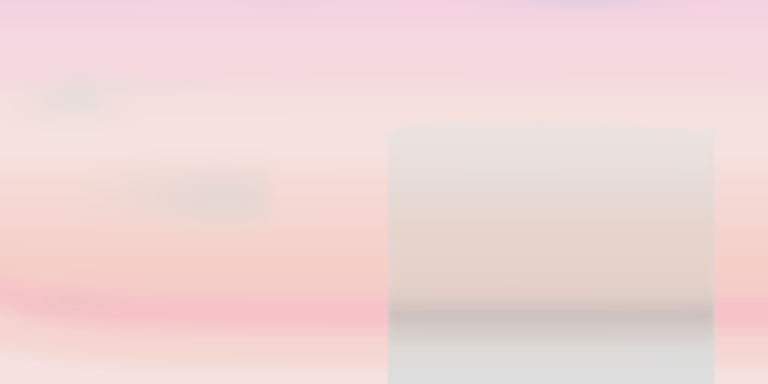
Give the GLSL for this background, as a Shadertoy shader.

```glsl
float hash(float n) {
    return fract(sin(n * 127.1) * 43758.5);
}

// Smooth one-dimensional value noise
float noise(float x) {
    float cell = floor(x);
    float f = fract(x);
    return mix(hash(cell), hash(cell + 1.0), f * f * (3.0 - 2.0 * f));
}

// Move linearly to the next colour between two depths
vec3 fade(vec3 color, vec3 next, float start, float end, float depth) {
    return mix(color, next, clamp((depth - start) / (end - start), 0.0, 1.0));
}

// Soft elliptical glow
float glow(vec2 p, vec2 center, vec2 radius) {
    vec2 d = (p - center) / radius;
    return exp(-dot(d, d));
}

vec3 skyColor(float depth) {
    vec3 c = vec3(0.955, 0.818, 0.875);
    c = fade(c, vec3(0.962, 0.845, 0.885), 0.00, 0.09, depth);
    c = fade(c, vec3(0.962, 0.850, 0.872), 0.09, 0.20, depth);
    c = fade(c, vec3(0.960, 0.876, 0.866), 0.20, 0.26, depth);
    c = fade(c, vec3(0.960, 0.888, 0.878), 0.26, 0.36, depth);
    c = fade(c, vec3(0.962, 0.860, 0.842), 0.38, 0.47, depth);
    c = fade(c, vec3(0.962, 0.835, 0.812), 0.47, 0.58, depth);
    c = fade(c, vec3(0.962, 0.812, 0.785), 0.58, 0.70, depth);
    c = fade(c, vec3(0.962, 0.800, 0.782), 0.70, 0.755, depth);
    c = fade(c, vec3(0.965, 0.765, 0.785), 0.755, 0.80, depth);
    c = fade(c, vec3(0.962, 0.825, 0.812), 0.835, 0.88, depth);
    c = fade(c, vec3(0.962, 0.848, 0.825), 0.88, 0.94, depth);
    return fade(c, vec3(0.955, 0.882, 0.880), 0.94, 0.98, depth);
}

vec3 panelColor(float depth) {
    vec3 c = vec3(0.922, 0.888, 0.878);
    c = fade(c, vec3(0.910, 0.868, 0.857), 0.36, 0.45, depth);
    c = fade(c, vec3(0.900, 0.848, 0.830), 0.45, 0.53, depth);
    c = fade(c, vec3(0.904, 0.832, 0.802), 0.53, 0.60, depth);
    c = fade(c, vec3(0.902, 0.820, 0.792), 0.60, 0.73, depth);
    c = fade(c, vec3(0.865, 0.795, 0.770), 0.73, 0.78, depth);
    c = fade(c, vec3(0.805, 0.755, 0.745), 0.78, 0.815, depth);
    c = fade(c, vec3(0.835, 0.800, 0.790), 0.825, 0.86, depth);
    c = fade(c, vec3(0.865, 0.855, 0.845), 0.86, 0.91, depth);
    return fade(c, vec3(0.870, 0.870, 0.875), 0.91, 0.98, depth);
}

// Coverage of the panel, with an uneven top and soft shoulders
float panelMask(vec2 p, float left, float right, float top) {
    float shoulder = 0.035 * exp(-max(p.x - left, 0.0) / 0.018);
    float slope = 0.018 * smoothstep(0.78, 0.88, p.x);
    float ripple = 0.007 * (noise(p.x * 60.0) - 0.5);
    float edge = top + shoulder + slope + ripple;
    float sides = smoothstep(left - 0.001, left + 0.001, p.x)
                * (1.0 - smoothstep(right - 0.002, right + 0.002, p.x));
    return sides * smoothstep(edge - 0.006, edge + 0.012, p.y);
}

void mainImage(out vec4 fragColor, in vec2 fragCoord) {
    vec2 uv = fragCoord / iResolution.xy;
    vec2 p = vec2(uv.x, 1.0 - uv.y);

    // Layered sky, with the lower bands rising toward the left
    float lift = 0.045 * exp(-p.x / 0.10) * smoothstep(0.60, 0.75, p.y);
    float streak = noise(p.y * 75.0 + 2.0 * noise(p.x * 3.0)) - 0.5;
    float depth = p.y + lift + 0.010 * streak;
    vec3 color = skyColor(depth);

    // Lavender light at the upper edge
    vec3 lavender = vec3(0.86, 0.80, 0.88);
    color = mix(color, lavender, 0.75 * glow(p, vec2(0.76, -0.01), vec2(0.09, 0.03)));
    color = mix(color, lavender, 0.25 * glow(p, vec2(0.37, -0.01), vec2(0.04, 0.025)));

    // Hazy grey clouds on the left
    vec3 haze = vec3(0.89, 0.865, 0.855);
    color = mix(color, haze, 0.65 * glow(p, vec2(0.095, 0.26), vec2(0.055, 0.055)));
    color = mix(color, haze, 0.30 * glow(p, vec2(0.18, 0.225), vec2(0.09, 0.025)));
    float cloudEnd = 1.0 - smoothstep(0.335, 0.37, p.x);
    vec3 cloud = vec3(0.89, 0.842, 0.825);
    color = mix(color, cloud, 0.85 * cloudEnd * glow(p, vec2(0.29, 0.515), vec2(0.12, 0.07)));

    // Warm shadow and pale light inside the pink band
    color = mix(color, vec3(0.91, 0.77, 0.76), 0.45 * glow(p, vec2(0.10, 0.785), vec2(0.06, 0.03)));
    color = mix(color, vec3(0.96, 0.83, 0.81), 0.60 * glow(p, vec2(0.0, 0.83), vec2(0.025, 0.04)));

    // Grey panel with cool side rims
    float left = 0.505;
    float right = 0.930;
    vec3 panel = panelColor(p.y + 0.008 * streak);
    float rim = exp(-min(abs(p.x - left), abs(right - p.x)) / 0.003);
    panel = mix(panel, vec3(0.86, 0.87, 0.855), 0.4 * rim);
    color = mix(color, panel, panelMask(p, left, right, 0.316));

    fragColor = vec4(color, 1.0);
}
```
